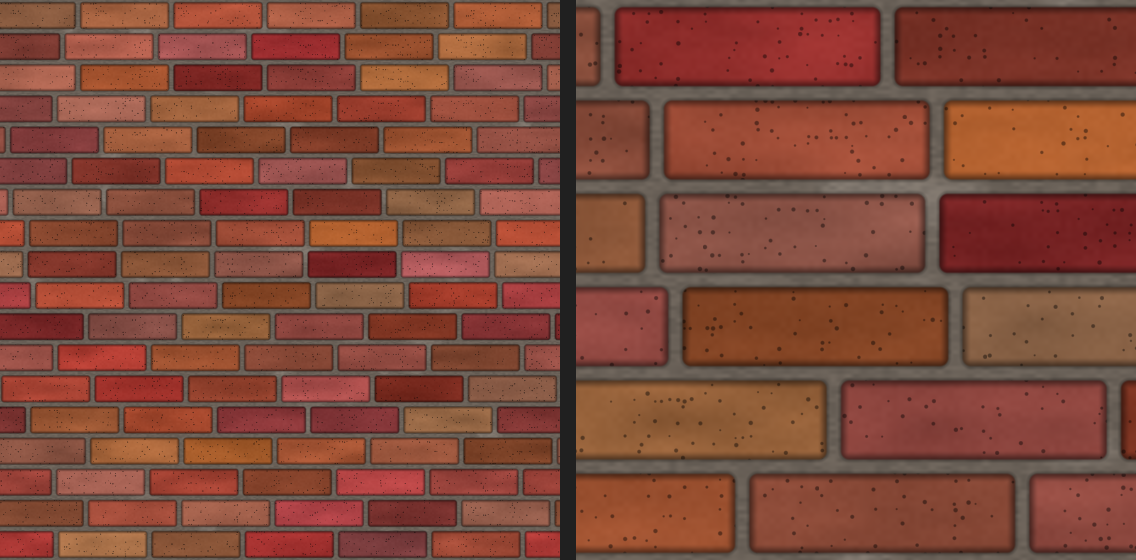
Left, the full canvas; right, a detail of the centre.
Write a Shadertoy shader that draws this texture.

```glsl
// Running-bond brick wall: 6 bricks across and 18 courses, each course shifted
// by half a brick plus a random amount. Rounded-box distances shape the bricks;
// hashes tint them, and value noise adds firing marks, pits and mortar grain.

const vec2 BRICK_COUNT = vec2(6.0, 18.0);
const float JOINT_WIDTH = 0.0085;
const float CORNER_RADIUS = 0.005;
const vec3 MORTAR = vec3(0.415, 0.38, 0.345);

float hash(vec2 p) {
    return fract(sin(dot(p, vec2(127.1, 311.7))) * 43758.55);
}

vec3 hash3(vec2 p) {
    return vec3(hash(p + 3.1), hash(p + 17.7), hash(p + 41.3));
}

// Value noise that repeats after "period" lattice cells
float noise(vec2 p, vec2 period) {
    vec2 i = floor(p);
    vec2 f = fract(p);
    f = f * f * (3.0 - 2.0 * f);
    vec2 a = mod(i, period);
    vec2 b = mod(i + 1.0, period);
    return mix(mix(hash(a), hash(vec2(b.x, a.y)), f.x),
               mix(hash(vec2(a.x, b.y)), hash(b), f.x), f.y);
}

// Layered noise; "frequency" is the lattice size of the coarsest layer
float fbm(vec2 uv, vec2 frequency) {
    float sum = 0.0;
    float weight = 0.5;
    for (int i = 0; i < 3; i++) {
        sum += weight * noise(uv * frequency, frequency);
        frequency *= 2.0;
        weight *= 0.4;
    }
    return sum / 0.78;
}

float roundedBox(vec2 p, vec2 halfSize, float radius) {
    vec2 q = abs(p) - halfSize + radius;
    return length(max(q, 0.0)) + min(max(q.x, q.y), 0.0) - radius;
}

// Small scattered pits: 1 inside a pit, 0 elsewhere
float pits(vec2 uv, float count, float density, float pixel) {
    vec2 id = floor(uv * count);
    vec3 rnd = hash3(id);
    vec2 offset = fract(uv * count) - mix(vec2(0.3), vec2(0.7), rnd.xy);
    float radius = mix(0.12, 0.3, rnd.z);
    float blur = max(pixel * count * 0.5, 0.12);
    float dotMask = 1.0 - smoothstep(radius - blur, radius + blur, length(offset));
    return dotMask * step(hash(id + 71.9), density);
}

// Random joint position of a course, in brick lengths
float courseShift(float row) {
    return 0.5 * mod(row, 2.0) + mix(0.2, 0.83, hash(vec2(row, 5.3)));
}

// Fired clay from rose (warmth 0) through red and orange to ochre (warmth 1)
vec3 clayColor(float warmth, float saturation, float value) {
    float hue = mix(-0.04, 0.43, warmth);
    vec3 pure = vec3(1.0, max(hue, 0.0), max(-hue, 0.0));
    return value * mix(vec3(1.0), pure, saturation);
}

vec3 brickColor(vec2 uv, vec2 id, float depth, float pixel) {
    vec3 rnd = hash3(id);
    vec3 color = clayColor(rnd.x, mix(0.48, 0.76, rnd.y), mix(0.475, 0.685, rnd.z));

    // Soft firing marks, shifted per brick, and fine grain
    float cloud = fbm(uv + hash(id + 9.2), vec2(13.0, 36.0));
    float grain = noise(uv * 300.0, vec2(300.0));
    color *= 0.87 + 0.27 * cloud;
    color += 0.04 * (cloud - 0.5) + 0.02 * (grain - 0.5);
    color *= 1.0 - 0.42 * pits(uv, 230.0, 0.13, pixel);

    // Darkened, worn rim
    return color * mix(0.5, 1.0, smoothstep(-0.001, 0.0056, depth));
}

vec3 mortarColor(vec2 uv, float gap) {
    float grain = noise(uv * vec2(220.0, 420.0), vec2(220.0, 420.0));
    float stain = fbm(uv, vec2(16.0, 20.0));
    vec3 color = MORTAR * (0.92 + 0.16 * grain);
    color += 0.08 * smoothstep(0.68, 0.85, stain);
    return color * mix(0.76, 1.0, smoothstep(0.0, 0.0026, gap));
}

void mainImage(out vec4 fragColor, in vec2 fragCoord) {
    vec2 uv = fragCoord / iResolution.xy;
    float pixel = 1.0 / min(iResolution.x, iResolution.y);

    // Brick lattice with shifted courses, wrapping at the canvas edges
    vec2 grid = uv * BRICK_COUNT;
    grid.x -= courseShift(floor(grid.y));
    vec2 id = mod(floor(grid), BRICK_COUNT);
    vec2 local = (fract(grid) - 0.5) / BRICK_COUNT;

    vec2 halfSize = 0.5 / BRICK_COUNT - 0.5 * JOINT_WIDTH;
    float dist = roundedBox(local, halfSize, CORNER_RADIUS);

    vec3 brick = brickColor(uv, id, -dist, pixel);
    vec3 mortar = mortarColor(uv, dist);
    float edge = max(pixel * 0.75, 0.0008);
    vec3 color = mix(brick, mortar, smoothstep(-edge, edge, dist));
    fragColor = vec4(color, 1.0);
}
```
